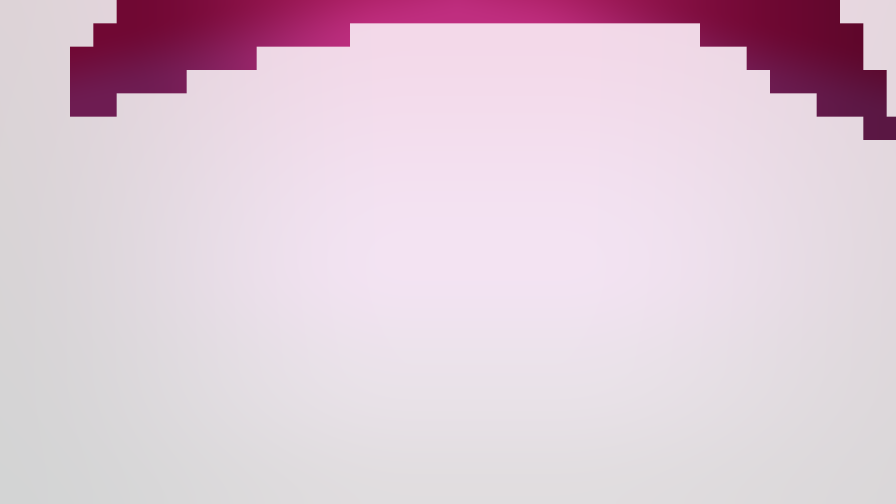
Write a Shadertoy shader that draws this background.

```glsl
#define ROWS 21.6
#define SAMPLES 3
#define GLOW_X 0.54
#define GLOW_INNER 0.08
#define GLOW_OUTER 0.58
#define BAND_X 0.51
#define BAND_DEPTH 3.0

// Stepped arch: 1 inside the band, 0 outside; cells count from the top left
float archMask(vec2 cell) {
    float c = floor(cell.x) + 0.5;
    vec4 one = vec4(1.0);
    float lower = 1.0
        + dot(one, step(vec4(c), vec4(15.0, 11.0, 8.0, 5.0)))
        + dot(one, step(vec4(30.0, 32.0, 33.0, 35.0), vec4(c)))
        + step(37.0, c);
    float upper = step(c, 5.0) + step(c, 4.0) + 9.0 * step(c, 3.0)
        + dot(vec3(1.0, 2.0, 2.0), step(vec3(36.0, 37.0, 38.0), vec3(c)));
    float r = floor(cell.y) + 0.5;
    return step(upper, r) * step(r, lower);
}

// Average of several mask samples inside one pixel
float smoothArch(vec2 fragCoord) {
    float sum = 0.0;
    for (int j = 0; j < SAMPLES; j++) {
        for (int i = 0; i < SAMPLES; i++) {
            vec2 offset = (vec2(i, j) + 0.5) / float(SAMPLES) - 0.5;
            vec2 p = (fragCoord + offset) / iResolution.y;
            sum += archMask(vec2(p.x, 1.0 - p.y) * ROWS);
        }
    }
    return sum / float(SAMPLES * SAMPLES);
}

// Pale backdrop: pink above, lilac in the middle, grey towards the sides
vec3 backdrop(vec2 uv) {
    vec3 axis = mix(vec3(0.880, 0.866, 0.874), vec3(0.918, 0.888, 0.915),
                    smoothstep(0.0, 0.28, uv.y));
    axis = mix(axis, vec3(0.953, 0.890, 0.950), smoothstep(0.22, 0.48, uv.y));
    axis = mix(axis, vec3(0.953, 0.848, 0.912), smoothstep(0.48, 1.0, uv.y));

    vec3 leftSide = mix(vec3(0.825, 0.830, 0.830), vec3(0.865, 0.828, 0.842), uv.y);
    vec3 rightSide = mix(vec3(0.850, 0.840, 0.845), vec3(0.890, 0.840, 0.865), uv.y);
    vec3 side = mix(leftSide, rightSide, smoothstep(0.3, 0.7, uv.x));

    float glow = 1.0 - smoothstep(GLOW_INNER, GLOW_OUTER, abs(uv.x - GLOW_X));
    return mix(side, axis, glow);
}

// Magenta band: brightest at its centre and along its lower edge
vec3 bandColor(vec2 uv) {
    float dx = abs(uv.x - BAND_X);
    float row = (1.0 - uv.y) * ROWS;
    float innerEdge = 0.8 + 9.0 * dx;
    float toInner = smoothstep(0.0, 1.0, 1.0 + (row - innerEdge) / BAND_DEPTH);
    float toEnds = smoothstep(0.08, 0.37, dx);
    vec3 outer = mix(vec3(0.66, 0.11, 0.37), vec3(0.44, 0.03, 0.20), toEnds);
    vec3 inner = mix(vec3(0.75, 0.18, 0.50), vec3(0.43, 0.11, 0.32), toEnds);
    return mix(outer, inner, toInner) * (1.0 - 0.18 * smoothstep(0.82, 1.0, uv.x));
}

void mainImage(out vec4 fragColor, in vec2 fragCoord) {
    vec2 uv = fragCoord / iResolution.xy;
    vec3 color = mix(backdrop(uv), bandColor(uv), smoothArch(fragCoord));
    fragColor = vec4(color, 1.0);
}
```
